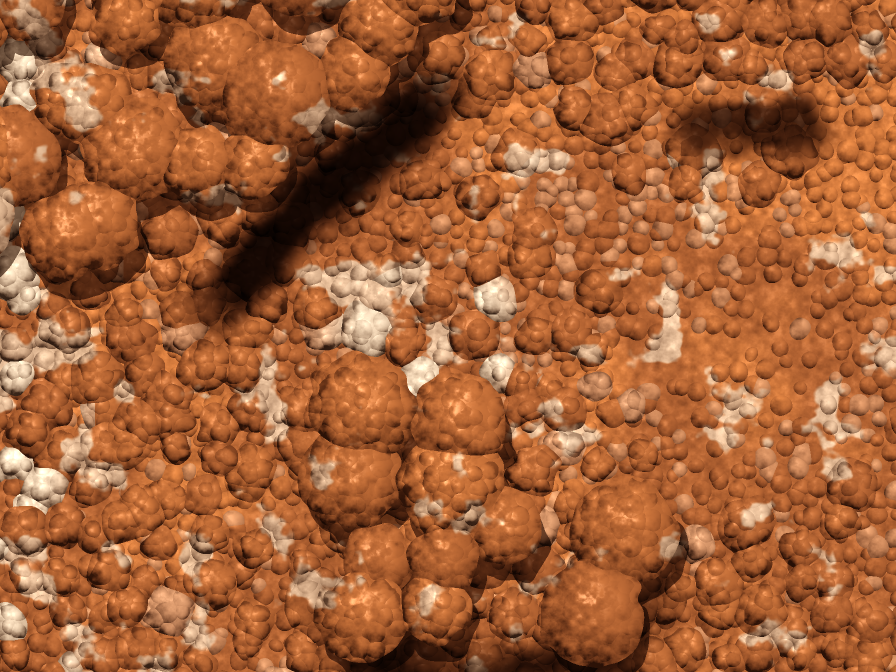
This texture is drawn by a WebGL 2 fragment shader. Its source:

```glsl
#version 300 es
precision highp float;

uniform vec2 u_resolution;
out vec4 fragColor;

struct Dome { vec2 slope; float height; float id; };

const int FINE = 0;
const int MEDIUM = 1;
const int BIG = 2;
const vec2 CLUSTER = vec2(0.72, 0.27);

float hash(vec2 p) {
  return fract(sin(dot(p, vec2(127.1, 311.7))) * 43758.5453);
}

float noise(vec2 p) {
  vec2 i = floor(p), f = fract(p);
  f = f * f * (3.0 - 2.0 * f);
  return mix(mix(hash(i), hash(i + vec2(1, 0)), f.x),
             mix(hash(i + vec2(0, 1)), hash(i + vec2(1, 1)), f.x), f.y);
}

float fbm(vec2 p) {
  float sum = 0.0, gain = 0.5;
  for (int i = 0; i < 4; i++) {
    sum += gain * noise(p);
    p = p * 2.03 + 17.3;
    gain *= 0.5;
  }
  return sum / 0.9375;
}

float blob(vec2 p, vec2 center, vec2 radius) {
  return 1.0 - smoothstep(0.5, 1.0, length((p - center) / radius));
}

// Chance that a knob of the given layer grows at p
float presence(vec2 p, int layer) {
  float upper = smoothstep(0.25, 0.31, p.y - p.x) * smoothstep(0.6, 0.68, p.y);
  float center = blob(p, CLUSTER - vec2(0.0, 0.05), vec2(0.31, 0.29));
  float bareWall = blob(p, vec2(1.1, 0.47), vec2(0.25, 0.22));
  if (layer == BIG) return max(upper, center * 0.85);
  if (layer == FINE) return 0.9 - 0.45 * bareWall;
  float crown = blob(p, CLUSTER + vec2(0.0, 0.05), vec2(0.4, 0.38));
  float left = 1.0 - smoothstep(0.3, 0.55, p.x);
  float ceiling = smoothstep(0.8, 0.9, p.y);
  float corner = 1.0 - smoothstep(0.12, 0.3, p.y);
  return clamp(0.22 + 0.8 * max(max(crown, left), max(ceiling, corner)) - bareWall, 0.0, 0.95);
}

// Highest of the scattered round knobs that cover p
Dome domes(vec2 p, float cell, float seed, int layer) {
  vec2 q = p / cell, base = floor(q);
  Dome top = Dome(vec2(0.0), 0.0, 0.0);
  for (int j = -1; j <= 1; j++)
    for (int i = -1; i <= 1; i++) {
      vec2 c = base + vec2(i, j), key = c + seed;
      vec2 center = c + 0.5 + 0.75 * (vec2(hash(key), hash(key + 41.7)) - 0.5);
      float size = hash(key + 13.1);
      float radius = mix(0.4, 0.72, size);
      vec2 d = (q - center) / radius;
      float rise = 1.0 - dot(d, d);
      if (rise <= 0.0 || hash(key + 71.9) > presence(center * cell, layer)) continue;
      float h = sqrt(rise) * radius + 0.35 * hash(key + 5.3);
      if (h > top.height) top = Dome(d, h, hash(key + 29.3));
    }
  return top;
}

// Deep hollows that the light does not reach
float hollow(vec2 p) {
  float wobble = 0.09 * (fbm(p * 9.0) - 0.5);
  float along = p.x + p.y;
  float gap = 1.0 - smoothstep(0.025, 0.1, abs(p.y - p.x - 0.22 + wobble));
  gap *= smoothstep(0.75, 0.95, along) * (1.0 - smoothstep(1.45, 1.62, along));
  float under = 1.0 - smoothstep(0.0, 0.07, abs(length(p - CLUSTER) - 0.28 + wobble));
  under *= 1.0 - smoothstep(0.04, 0.18, p.y);
  float ledge = 0.75 * blob(p + wobble, vec2(1.13, 0.82), vec2(0.16, 0.06));
  return max(gap, max(0.85 * under, ledge));
}

vec3 cave(vec2 p) {
  vec2 lumps = vec2(noise(p * 38.0), noise(p * 38.0 + 50.0)) - 0.5;
  vec2 w = p + 0.014 * lumps;
  Dome fine = domes(p + 0.005 * lumps, 0.024, 3.0, FINE);
  Dome medium = domes(w, 0.058, 19.0, MEDIUM);
  Dome big = domes(w, 0.118, 57.0, BIG);
  Dome caster = domes(w + vec2(-0.012, 0.026), 0.118, 57.0, BIG);
  float grit = fbm(p * 95.0), broad = fbm(p * 7.0);

  // Wall with grains
  float paleZone = max(blob(p, vec2(0.64, 0.5), vec2(0.2, 0.17)), blob(p, vec2(0.9, 0.7), vec2(0.18, 0.13)));
  vec3 brown = vec3(0.72, 0.4, 0.205), orange = vec3(0.86, 0.5, 0.25);
  vec3 tan = vec3(0.87, 0.61, 0.43), cream = vec3(0.98, 0.87, 0.74);
  vec3 albedo = mix(brown, orange, smoothstep(0.4, 0.7, broad));
  albedo = mix(albedo, tan, 0.75 * step(0.8 - 0.4 * paleZone, fine.id));
  vec2 slope = fine.slope * 0.75;
  float gloss = 0.15, shade = 1.0 - 0.9 * hollow(p);

  // Knobs, then bulbs, lie over the wall
  float whiteZone = max(1.0 - smoothstep(0.05, 0.2, p.x), paleZone);
  if (medium.height > 0.0) {
    slope = medium.slope * 0.8 + fine.slope * 0.38;
    float pale = step(0.93 - 0.3 * whiteZone, medium.id);
    albedo = mix(mix(brown, orange, 0.5 * medium.id), mix(tan, cream, whiteZone), pale);
    gloss = 0.4;
  }
  if (big.height > 0.0) {
    slope = big.slope * 0.82 + fine.slope * mix(0.1, 0.42, big.id);
    albedo = mix(brown, orange, 0.15 + 0.5 * big.id);
    gloss = 0.7;
    shade = 1.0;
  } else if (caster.height > 0.0) {
    shade *= 0.45;
  }
  float crust = smoothstep(0.67, 0.74, fbm(p * 17.0 + 8.0) + 0.09 * whiteZone);
  albedo = mix(albedo, cream, crust * 0.75);

  // Frontal light with wet glints
  slope += 0.7 * (vec2(grit, fbm(p * 95.0 + 31.0)) - 0.5);
  vec3 n = normalize(vec3(slope, sqrt(max(1.0 - dot(slope, slope), 0.08))));
  float diffuse = max(dot(n, normalize(vec3(0.12, 0.35, 0.93))), 0.0);
  float light = (0.2 + 0.85 * diffuse) * shade * (0.84 + 0.32 * grit);
  float glint = pow(max(dot(n, normalize(vec3(0.08, 0.25, 0.96))), 0.0), 50.0);
  vec3 color = albedo * pow(vec3(light), vec3(0.95, 1.15, 1.3));
  return color + vec3(0.42, 0.4, 0.37) * glint * gloss * shade * smoothstep(0.4, 0.7, grit);
}

void main() {
  vec3 color = vec3(0.0);
  for (int k = 0; k < 4; k++) {
    vec2 offset = vec2(k % 2, k / 2) * 0.5 - 0.25;
    color += cave((gl_FragCoord.xy + offset) / u_resolution.y);
  }
  fragColor = vec4(color * 0.25, 1.0);
}
```
